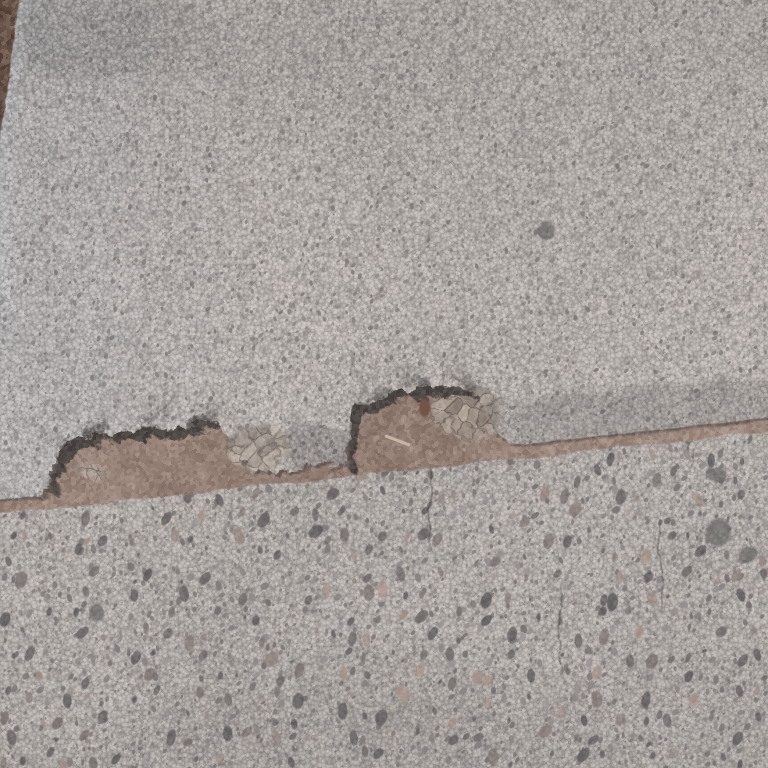
Give the GLSL for this texture, as a Shadertoy shader.

```glsl
vec3 hash3(vec2 p) {
  vec3 q = fract(p.xyx * vec3(.1031, .1030, .0973));
  q += dot(q, q.yxz + 33.33);
  return fract((q.xxy + q.yzz) * q.zyx);
}

// Layered sines, roughly -1 to 1
float waves(vec2 p) {
  float sum = 0., amp = .5;
  for (int i = 0; i < 5; i++) {
    sum += amp * sin(p.x + 1.7 * sin(p.y * .8 + float(i)));
    p = mat2(1.5, 1.1, -1.1, 1.5) * p + 2.3;
    amp *= .62;
  }
  return sum;
}

// Cellular noise: nearest distance, gap to the second, cell tone
vec3 cells(vec2 p) {
  vec3 best = vec3(9, 9, 0);
  for (int n = 0; n < 9; n++) {
    vec2 id = floor(p) + vec2(n % 3, n / 3) - 1.;
    vec3 h = hash3(id);
    float d = length(p - id - h.xy);
    if (d < best.x) best = vec3(d, best.x, h.z);
    else best.y = min(best.y, d);
  }
  return vec3(best.x, best.y - best.x, best.z);
}

// Scattered tilted ovals: coverage and tone
vec2 pebbles(vec2 p, float size) {
  float soft = fwidth(p.x) * .6 + .04;
  vec2 hit = vec2(0);
  for (int n = 0; n < 9; n++) {
    vec2 id = floor(p) + vec2(n % 3, n / 3) - 1.;
    vec3 h = hash3(id + 71.), k = hash3(id + 193.);
    float a = (k.x - .7) * 1.6;
    vec2 q = mat2(cos(a), -sin(a), sin(a), cos(a)) * (p - id - .15 - .7 * h.xy);
    q.x *= 1.3 + .5 * k.y;
    float cover = 1. - smoothstep(-soft, soft, length(q) - size * h.z * h.z);
    cover *= smoothstep(.25, .5, h.z);
    if (cover > hit.x) hit = vec2(cover, k.z);
  }
  return hit;
}

float blob(vec2 p, float x, float y, float w, float h) {
  return 1. - smoothstep(.7, 1.1, length((p - vec2(x, y)) / vec2(w, h)));
}

// Height of the two broken bites above the straight lip
float bite(float x) {
  float left = .072 * smoothstep(.045, .1, x) * (1. - smoothstep(.27, .335, x));
  float right = smoothstep(.45, .463, x) * (1. - smoothstep(.6, .67, x));
  return left + right * (.072 + .017 * sin((x - .46) * 15.));
}

float lip(float x) { return .349 + .107 * x + bite(x); }

// Signed distance below the ragged upper edge
float belowLip(vec2 p) {
  float rough = .0008 + .006 * smoothstep(.03, .07, p.x) * (1. - smoothstep(.63, .68, p.x));
  p += rough * vec2(waves(p * 85.), waves(p.yx * 110. + 4.));
  float slope = (lip(p.x + .002) - lip(p.x - .002)) / .004;
  return (lip(p.x) - p.y) / sqrt(1. + slope * slope);
}

void mainImage(out vec4 fragColor, in vec2 fragCoord) {
  vec2 p = fragCoord / iResolution.xy;
  float px = 1.2 / iResolution.y;
  float broken = smoothstep(0., .05, bite(p.x));
  float seam = .331 + .107 * p.x + .0025 * waves(vec2(p.x * 40., 1));
  float lower = 1. - smoothstep(-px, px, p.y - seam);
  float depth = belowLip(p);
  float groove = smoothstep(-px, px, depth) * (1. - lower);
  float upper = (1. - lower) * (1. - groove);
  float broad = waves(p * 9.), fine = waves(p * 60.);
  vec2 q = p + .005 * fine;
  vec3 grain = cells(p * 215.);

  // Concrete tone and weathering
  float tone = .7 - .045 * smoothstep(.6, 1., p.y) - .02 * lower + .012 * broad + .01 * fine;
  tone -= .07 * blob(p, .12, .96, .16, .07) * (.6 + .4 * broad);
  tone -= .035 * lower * (1. - smoothstep(0., .2, p.y + .06 * broad));
  tone += (.45 - grain.x) * .17 + (grain.z - .5) * .12;
  vec3 col = tone * vec3(1, .964, .947);
  col += vec3(-.012, .002, .012) * (1. - smoothstep(0., .35, p.x)) * (1. - lower);

  // Aggregate, fine above and coarse below
  vec2 small = pebbles(p * 105., .42), medium = pebbles(p * 62. + 9., .38);
  vec2 large = pebbles(p * vec2(43, 38) + 31., .44);
  col = mix(col, vec3(.43, .41, .4) + .14 * small.y, small.x * .72);
  col = mix(col, vec3(.42, .4, .4) + .2 * medium.y, medium.x * mix(.35, .8, lower));
  vec3 stone = mix(vec3(.36, .35, .36), vec3(.67, .59, .55), large.y * large.y);
  col = mix(col, stone + (grain.z - .5) * .06, large.x * lower * .8);

  // Large dark stones
  vec3 spots[5] = vec3[5](vec3(.712, .699, .013), vec3(.931, .379, .014),
    vec3(.936, .307, .019), vec3(.975, .279, .011), vec3(.127, .203, .012));
  for (int i = 0; i < 5; i++) {
    vec3 s = spots[i];
    col = mix(col, vec3(.4, .39, .385) + .05 * grain.z, .75 * blob(q, s.x, s.y, s.z, s.z));
  }

  // Hairline cracks
  for (float k = 0.; k < 3.; k++) {
    float x = .56 + mod(k * .3, .43) + .004 * waves(vec2(p.y * 55., k));
    float span = 1. - smoothstep(.04, .07, abs(p.y - .35 + .085 * k));
    col *= 1. - .25 * span * lower * (1. - smoothstep(0., .0025, abs(p.x - x)));
  }

  // Worn band, sunken chunk and fractured rim
  float band = smoothstep(.63, .69, p.x) * (1. - smoothstep(-.008, .008, q.y - .43 - .078 * p.x));
  col *= 1. - upper * (.11 * band + .15 * blob(q, .415, .415, .055, .038));
  float rim = upper * broken * exp(min(depth, 0.) / .011);
  col *= 1. - .5 * rim * smoothstep(-.1, .5, waves(p * 95. + 7.));

  // Dirt, rubble and shadow in the joint
  vec3 dirt = vec3(.575, .495, .455) + .025 * (broad + fine) + (grain.z - .5) * .1;
  dirt += .03 * smoothstep(.45, .8, p.x);
  col = mix(col, mix(dirt, vec3(.7, .63, .58), .55 * medium.x * step(.6, medium.y)), groove);
  vec3 chips = cells(p * 58. + .4 * fine);
  float rubble = max(blob(q, .335, .417, .045, .032), blob(q, .608, .462, .052, .037));
  rubble = max(rubble, blob(q, .12, .386, .021, .015)) * (1. - lower);
  vec3 chip = mix(vec3(.54, .5, .47), vec3(.76, .71, .66), chips.z) + (grain.z - .5) * .07;
  col = mix(col, chip * mix(.72, 1., smoothstep(0., .2, chips.y)), rubble * .8);
  vec2 reach = vec2(-.013, .011) * (.25 + .75 * broken) * (1. + .45 * fine);
  float shadow = groove * (1. - smoothstep(-.002, .003, belowLip(p + reach)));
  col = mix(col, vec3(.21, .195, .19) + .1 * grain.z, shadow * mix(.5, .87, broken));
  col = mix(col, vec3(.45, .33, .28), blob(p, .553, .469, .008, .013));
  vec2 s = p - vec2(.503, .432), along = vec2(.029, -.011);
  float straw = length(s - along * clamp(dot(s, along) / dot(along, along), 0., 1.));
  col = mix(col, vec3(.79, .71, .63), 1. - smoothstep(.001, .003, straw));

  // Soil strip and rounded slab edge
  float side = p.x - .026 + (1. - p.y) * .144 + .0015 * fine;
  float bevel = p.x - .026 + min((1. - p.y) * .144, .026);
  col += vec3(.025, .032, .038) * (1. - smoothstep(.005, .025, bevel)) * smoothstep(.5, .65, p.y);
  vec3 soil = vec3(.4, .32, .28) + (grain.z - .5) * .16 + .04 * fine;
  col = mix(col, soil, 1. - smoothstep(-px, px, side));
  fragColor = vec4(col, 1);
}
```
